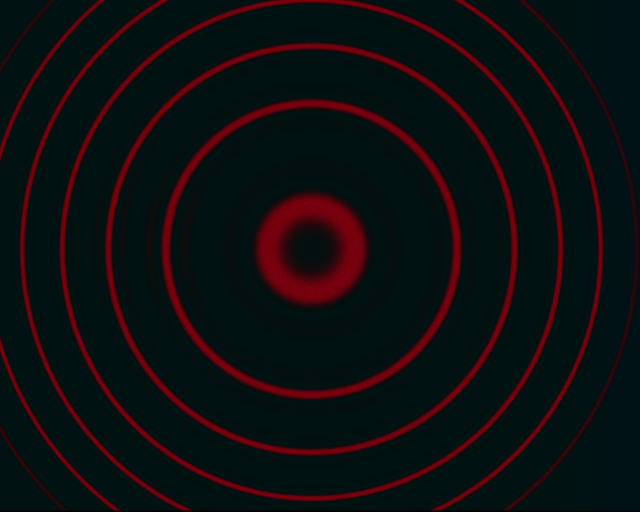
Reproduce this background procedurally as a Shadertoy shader.

```glsl
// Interference fringes: concentric red rings glowing on a dark teal field.
// Squared radius is inverted to a fringe order, so one repeating profile
// draws every ring; an offset circular beam fades the outermost ones.

// Lengths are fractions of canvas height, measured from the canvas middle
const vec2  RING_CENTER = vec2(-0.0168, 0.0133);
const vec2  BEAM_CENTER = vec2(-0.055, 0.0114);
const vec2  BEAM_FADE   = vec2(0.59, 0.725);   // start and end of the fade
const vec2  SMUDGE_POS  = vec2(-0.325, 0.036);
const vec2  SMUDGE_SIZE = vec2(0.10, 0.09);

// Squared radius of order n = FIRST + LINEAR * n + CURVE * n * n
const float FIRST  = 0.00729;
const float LINEAR = 0.07215;
const float CURVE  = 0.00146;

const float FRINGE_WIDTH = 0.065;   // in fringe orders
const float LOBE_OFFSET  = 0.26;
const float LOBE_WIDTH   = 0.06;
const float LOBE_GAIN    = 0.045;
const float SMUDGE_GAIN  = 0.15;
const float GRAIN_CELLS  = 400.0;
const float GRAIN_GAIN   = 0.14;
const float BASE_LINE    = 0.003;   // black strip along the lower edge

const vec3 TEAL      = vec3(0.0, 0.073, 0.070);
const vec3 TEAL_EDGE = vec3(0.0, 0.072, 0.086);
const vec3 RED       = vec3(0.475, 0.0, 0.05);

float hash(vec2 cell) {
    vec3 q = fract(vec3(cell.xyx) * 0.1031);
    q += dot(q, q.yzx + 33.33);
    return fract((q.x + q.y) * q.z);
}

// Smoothly interpolated random field
float valueNoise(vec2 p) {
    vec2 cell = floor(p);
    vec2 f = fract(p);
    f = f * f * (3.0 - 2.0 * f);
    float low  = mix(hash(cell), hash(cell + vec2(1, 0)), f.x);
    float high = mix(hash(cell + vec2(0, 1)), hash(cell + vec2(1, 1)), f.x);
    return mix(low, high, f.y);
}

// Continuous fringe order at a squared radius
float fringeOrder(float r2) {
    float root = sqrt(LINEAR * LINEAR + 4.0 * CURVE * (r2 - FIRST));
    return (root - LINEAR) / (2.0 * CURVE);
}

void mainImage(out vec4 fragColor, in vec2 fragCoord) {
    vec2 p = (fragCoord - 0.5 * iResolution.xy) / iResolution.y;
    vec2 fromCenter = p - RING_CENTER;

    // Distance to the nearest fringe, in orders
    float order = fringeOrder(dot(fromCenter, fromCenter));
    float d = abs(order - floor(order + 0.5));

    // Main rings with faint side lobes, brighter in the left smudge
    float ring = exp(-pow(d / FRINGE_WIDTH, 3.0));
    float lobeDistance = (d - LOBE_OFFSET) / LOBE_WIDTH;
    float lobe = exp(-lobeDistance * lobeDistance);
    vec2 s = (p - SMUDGE_POS) / SMUDGE_SIZE;
    float smudge = exp(-dot(s, s));
    float lobeFade = exp(-0.5 * max(order, 0.0));
    float glow = ring + lobe * (LOBE_GAIN * lobeFade + SMUDGE_GAIN * smudge);

    // Beam falloff and grain
    float beam = 1.0 - smoothstep(BEAM_FADE.x, BEAM_FADE.y, distance(p, BEAM_CENTER));
    float grain = valueNoise((p + 2.0) * GRAIN_CELLS) - 0.5;
    glow = clamp(glow * beam * (1.0 + GRAIN_GAIN * grain), 0.0, 1.0);

    // Red light displaces the teal field
    vec3 field = mix(TEAL, TEAL_EDGE, smoothstep(0.45, 0.62, p.x));
    vec3 color = field * (1.0 - sqrt(glow)) + RED * glow;

    // Dark lower border
    float pixel = 1.0 / iResolution.y;
    color *= smoothstep(BASE_LINE - pixel, BASE_LINE + pixel, p.y + 0.5);
    fragColor = vec4(color, 1.0);
}
```
